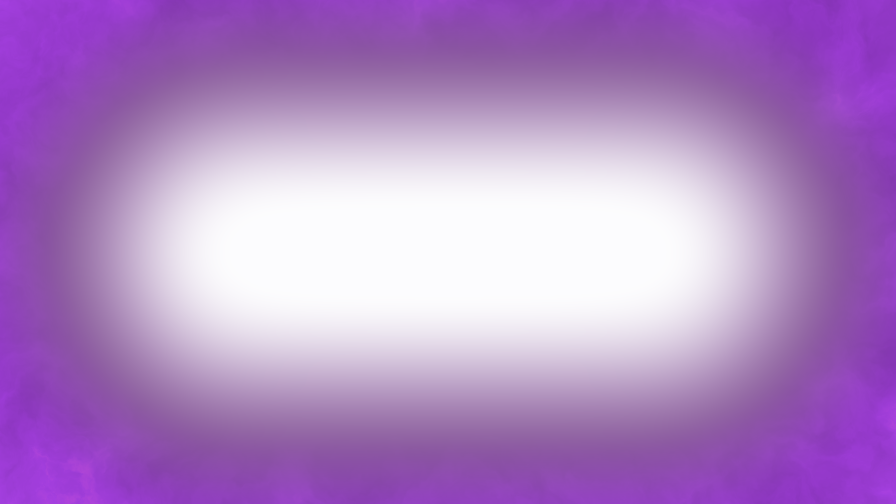
Reproduce this background procedurally as a Shadertoy shader.

```glsl
// A soft white glow shaped like a wide capsule, fading through dusty mauve
// into a violet nebula at the rim. The glow follows a smoothed distance to
// a horizontal segment; the clouds are warped gradient noise in octaves.

#define CORE_HALF_LENGTH 0.40
#define CORE_SOFTNESS 0.02
#define GLOW_INNER 0.08
#define GLOW_OUTER 0.42
#define CLOUD_INNER 0.33
#define CLOUD_OUTER 0.58
#define CLOUD_SCALE 5.0
#define CLOUD_WARP 0.55
#define OCTAVES 6

const vec3 WHITE      = vec3(0.99, 0.99, 0.995);
const vec3 MAUVE      = vec3(0.54, 0.36, 0.61);
const vec3 DEEP       = vec3(0.47, 0.18, 0.64);
const vec3 VIOLET     = vec3(0.68, 0.26, 0.93);
const vec3 PINK       = vec3(0.84, 0.34, 0.76);

// Pseudo-random gradient in the range -1 to 1
vec2 hashGradient(vec2 cell) {
    vec3 q = fract(vec3(cell.xyx) * vec3(0.1031, 0.1030, 0.0973));
    q += dot(q, q.yzx + 33.33);
    return fract((q.xx + q.yz) * q.zy) * 2.0 - 1.0;
}

float gradientNoise(vec2 p) {
    vec2 i = floor(p), f = fract(p);
    vec2 u = f * f * f * (f * (f * 6.0 - 15.0) + 10.0);
    float a = dot(hashGradient(i), f);
    float b = dot(hashGradient(i + vec2(1, 0)), f - vec2(1, 0));
    float c = dot(hashGradient(i + vec2(0, 1)), f - vec2(0, 1));
    float d = dot(hashGradient(i + vec2(1, 1)), f - vec2(1, 1));
    return mix(mix(a, b, u.x), mix(c, d, u.x), u.y);
}

// Sum of octaves, each turned to hide the lattice
float fbm(vec2 p) {
    const mat2 turn = mat2(0.8, 0.6, -0.6, 0.8);
    float sum = 0.0, amplitude = 0.6;
    for (int k = 0; k < OCTAVES; k++) {
        sum += amplitude * gradientNoise(p);
        p = turn * p * 2.03 + 17.3;
        amplitude *= 0.55;
    }
    return sum;
}

// Distance to the core segment, with a gradual hand-over at its ends
float capsuleDistance(vec2 p) {
    float a = abs(p.x) - CORE_HALF_LENGTH;
    float beyond = 0.5 * (a + sqrt(a * a + CORE_SOFTNESS));
    return length(vec2(beyond, p.y));
}

vec3 nebula(vec2 p, float d) {
    vec2 q = p * CLOUD_SCALE + 41.0;
    vec2 warp = vec2(fbm(q + 5.2), fbm(q + 19.7));
    float cloud = fbm(q + CLOUD_WARP * warp);
    float wisp = 1.0 - abs(fbm(q * 1.4 + 1.5 * warp + 8.0)) * 5.0;

    // Clouds brighten toward the corners
    float light = 0.38 + 0.75 * cloud + 0.9 * (d - 0.42) + 0.10 * max(wisp, 0.0);
    vec3 color = mix(DEEP, VIOLET, clamp(light, 0.0, 1.1));

    // Sparse pink filaments in the brightest folds
    float ember = smoothstep(0.3, 1.0, wisp) * smoothstep(0.10, 0.45, cloud);
    return mix(color, PINK, 0.6 * ember * smoothstep(0.45, 0.6, d));
}

void mainImage(out vec4 fragColor, in vec2 fragCoord) {
    vec2 p = (fragCoord - 0.5 * iResolution.xy) / iResolution.y;
    float d = capsuleDistance(p);

    float glow = 1.0 - smoothstep(GLOW_INNER, GLOW_OUTER, d);
    float cloudiness = smoothstep(CLOUD_INNER, CLOUD_OUTER, d);

    vec3 color = mix(MAUVE, nebula(p, d), cloudiness);
    color = mix(color, WHITE, glow);
    fragColor = vec4(color, 1.0);
}
```
